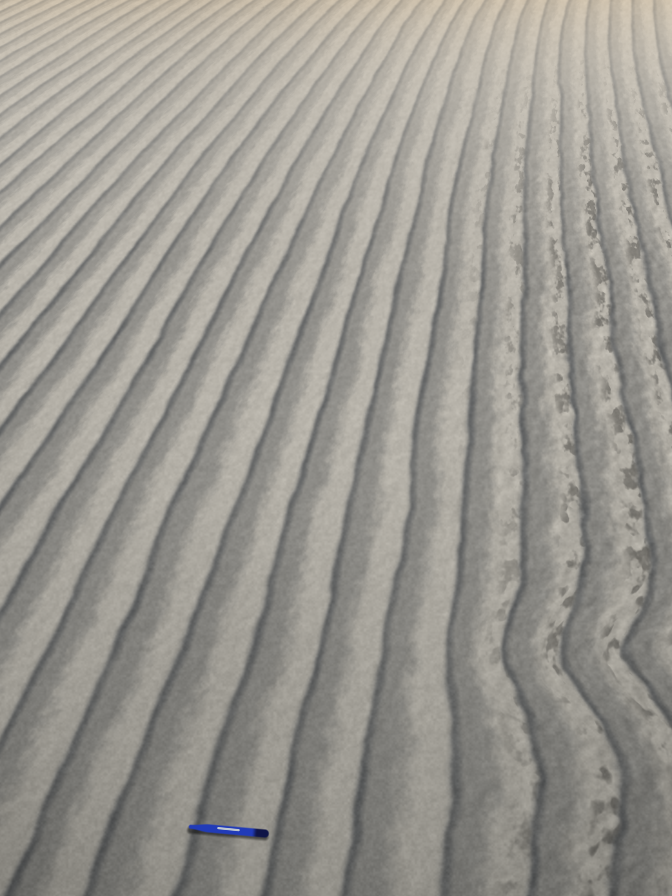
A Shadertoy shader for this texture:

```glsl
// Wind-blown sand ripples fanning out in perspective, with a small blue pen lying on them.

float hash(vec2 p) {
    vec3 q = fract(p.xyx * 0.1031);
    q += dot(q, q.yzx + 33.33);
    return fract((q.x + q.y) * q.z);
}

float noise(vec2 p) {
    vec2 i = floor(p), f = fract(p);
    f = f * f * (3.0 - 2.0 * f);
    return mix(mix(hash(i), hash(i + vec2(1, 0)), f.x),
               mix(hash(i + vec2(0, 1)), hash(i + vec2(1, 1)), f.x), f.y);
}

float fbm(vec2 p) {
    float sum = 0.0, amp = 0.5;
    for (int i = 0; i < 3; i++) {
        sum += amp * noise(p);
        p = mat2(1.6, 1.2, -1.2, 1.6) * p + 17.3;
        amp *= 0.5;
    }
    return sum / 0.875;
}

// Distance to a segment; y returns the position along it.
vec2 segment(vec2 p, vec2 a, vec2 b) {
    float t = clamp(dot(p - a, b - a) / dot(b - a, b - a), 0.0, 1.0);
    return vec2(length(p - mix(a, b, t)), t);
}

void mainImage(out vec4 fragColor, in vec2 fragCoord) {
    vec2 uv = fragCoord / iResolution.xy;
    vec2 pos = fragCoord / iResolution.x;
    float pixel = 1.0 / iResolution.x;
    float depth = 1.0 - uv.y;

    // Ripple spacing grows toward the viewer around a leaning central crest
    float spacing = 0.0312 + 0.0973 * depth;
    float center = 0.718 - 0.195 * depth + 0.037 * exp(-12.0 * depth);

    // Kink where the ripples rejoin at the lower right
    float side = smoothstep(0.55, 0.95, uv.x);
    float kink = (depth - 0.73) / 0.055, swing = (depth - 0.9) / 0.09;
    float x = uv.x + side * (0.055 * exp(-kink * kink) - 0.03 * exp(-swing * swing));

    // Ground coordinates: one unit per ripple in both directions
    vec2 ground = vec2((x - center) / spacing, 13.7 * log(spacing));
    float rough = smoothstep(0.62, 0.88, uv.x) * smoothstep(0.02, 0.25, depth);
    float phase = ground.x + 0.16 * (noise(ground * vec2(0.7, 0.6)) - 0.5)
                + (0.09 + 0.1 * rough) * (fbm(ground * 2.5 + 5.0) - 0.5);
    float soft = min(fwidth(phase), 0.4);
    float f = fract(phase);

    // Shaded slope that fades out through a grainy edge, and the crease at its foot
    float edge = 0.46 + 0.22 * (fbm(ground * vec2(9.0, 7.0)) - 0.5)
               + 0.12 * (noise(ground * 1.7 + 3.0) - 0.5);
    float shade = 1.0 - smoothstep(edge - 0.17, edge + 0.17, f);
    shade *= 1.0 - 0.2 * f;
    shade = max(shade, smoothstep(1.0 - soft - 0.06, 1.0, f));
    float crease = 1.0 - smoothstep(0.0, 0.11 + soft, min(f, 1.0 - f));
    crease *= 0.75 + 0.5 * noise(ground * vec2(1.3, 2.0) + 9.0);
    float contrast = mix(0.35, 1.0, smoothstep(0.0, 0.4, depth));

    // Sand colour, warm and bright far away, grey close by
    vec3 sand = mix(vec3(0.79, 0.77, 0.73), vec3(0.605, 0.595, 0.565), depth);
    sand += vec3(0.02, -0.01, -0.05) * exp(-depth * 22.0);
    sand *= 1.0 + 0.05 * (noise(uv * vec2(3, 4)) - 0.5);
    vec3 color = sand * (1.0 - contrast * vec3(0.225, 0.215, 0.2) * shade);
    color *= 1.0 - contrast * vec3(0.25, 0.235, 0.21) * crease;

    // Lumps lit from the left, and crumbled pits beside the right-hand creases
    vec2 lump = ground * 6.0;
    color *= 1.0 + (0.07 + 0.13 * rough) * contrast
           * (fbm(lump) - fbm(lump + vec2(0.5, 0.3)));
    float pits = smoothstep(0.5, 0.72, fbm(ground * vec2(6.0, 5.0) + 31.0));
    pits *= smoothstep(0.5, 0.75, f) * (1.0 - smoothstep(0.9, 1.0, f));
    color *= 1.0 - 0.3 * rough * pits;

    // Grain and corner falloff
    float grain = noise(pos * 210.0) + 0.6 * noise(pos * 370.0 + 40.0) - 0.8;
    color += 0.045 * grain * mix(0.5, 1.0, depth);
    color *= 1.0 - 0.25 * dot(uv - 0.5, uv - 0.5) * depth;

    // Pen: soft shadow, blue barrel, dark cap and pale stripe
    vec2 tip = vec2(0.284, 0.103), cap = vec2(0.394, 0.093);
    float shadow = segment(pos + vec2(0.0, 0.005), tip, cap).x;
    color *= 1.0 - 0.5 * (1.0 - smoothstep(0.002, 0.008, shadow));
    vec2 pen = segment(pos, tip, cap);
    vec3 ink = mix(vec3(0.13, 0.23, 0.72), vec3(0.06, 0.08, 0.28),
                   smoothstep(0.82, 0.9, pen.y));
    float stripe = 1.0 - smoothstep(0.0008, 0.0025, segment(pos,
                   vec2(0.325, 0.101), vec2(0.355, 0.098)).x);
    ink = mix(ink, vec3(0.75, 0.78, 0.82), stripe);
    float radius = mix(0.003, 0.006, smoothstep(0.0, 0.25, pen.y));
    color = mix(color, ink, 1.0 - smoothstep(-pixel, pixel, pen.x - radius));

    fragColor = vec4(clamp(color, 0.0, 1.0), 1.0);
}
```
